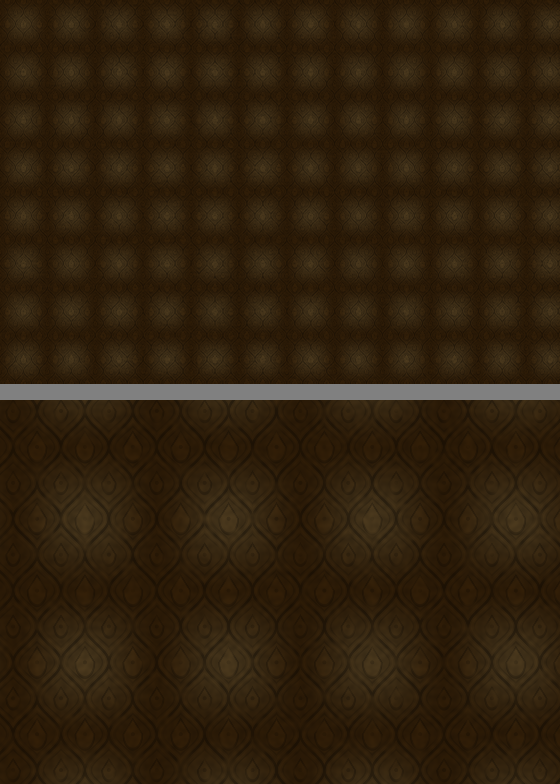
Top: the whole. Bottom: its middle third, enlarged.
Reproduce this pattern procedurally as a Shadertoy shader.

```glsl
#define ROWS 8.02
#define MOTIFS vec2(3.0, 2.0)
#define LINE_WIDTH 0.009
#define LINE_DEPTH 0.27
#define RELIEF 0.12
#define GRAIN 0.17
#define GRAIN_SCALE 21.0
#define LINE_WEAR 0.7
#define SHADE_COLOR vec3(0.161, 0.097, 0.023)
#define GLOW_COLOR vec3(0.246, 0.187, 0.096)

const float TAU = 6.2831853;

vec2 hashGradient(vec2 cell) {
    vec3 h = fract(cell.xyx * vec3(0.1031, 0.1030, 0.0973));
    h += dot(h, h.yzx + 33.33);
    float angle = TAU * fract((h.x + h.y) * h.z);
    return vec2(cos(angle), sin(angle));
}

float gradientNoise(vec2 p) {
    vec2 i = floor(p), f = fract(p);
    vec2 u = f * f * f * (f * (f * 6.0 - 15.0) + 10.0);
    vec2 e = vec2(0.0, 1.0);
    float low = mix(dot(hashGradient(i), f),
                    dot(hashGradient(i + e.yx), f - e.yx), u.x);
    float high = mix(dot(hashGradient(i + e), f - e),
                     dot(hashGradient(i + e.yy), f - e.yy), u.x);
    return mix(low, high, u.y);
}

float fill(float d, float px) {
    return 1.0 - smoothstep(-px, px, d);
}

float stroke(float d, float halfWidth, float px) {
    return fill(abs(d) - halfWidth, px);
}

// Signed distance to the wavy ogee border, in tile units
float ogee(vec2 local) {
    vec2 a = abs(local);
    float f = a.x - 0.25 - 0.25 * cos(TAU * a.y);
    vec2 slope = vec2(1.0, 0.25 * TAU * sin(TAU * a.y)) * MOTIFS;
    return f / length(slope);
}

// Round base with a pointed top
float teardrop(vec2 p, float radius) {
    p.x *= 1.6;
    float body = p.y > 0.0 ? abs(p.x) + p.y : length(p);
    return (body - radius) / 1.5;
}

// x: engraved lines, y: raised areas
vec2 ornament(vec2 tile, float px) {
    vec2 lattice = tile * MOTIFS + vec2(0.0, 0.5);
    vec2 local = fract(lattice) - 0.5;
    float border = ogee(local);
    bool staggered = border > 0.0;
    if (staggered) local = fract(lattice + 0.5) - 0.5;
    border = -abs(border);

    vec2 p = local / MOTIFS;
    float drop = teardrop(p, staggered ? 0.075 : 0.105);
    float engraved = stroke(border, LINE_WIDTH, px);
    engraved = max(engraved, 0.5 * stroke(border + 0.045, LINE_WIDTH * 0.6, px));
    engraved = max(engraved, 0.8 * stroke(drop, LINE_WIDTH * 0.8, px));
    engraved = max(engraved, 0.6 * fill(length(p) - 0.014, px));

    float raised = fill(drop, px) * (staggered ? 0.5 : 1.0);
    raised += 0.6 * stroke(border + 0.024, LINE_WIDTH * 0.6, px);
    return vec2(engraved, raised);
}

// Rounded-square pool of light in each tile
float tileGlow(vec2 tile) {
    vec2 a = abs(fract(tile) - 0.5);
    float r = pow(a.x * a.x * a.x + a.y * a.y * a.y, 1.0 / 3.0);
    return 1.0 - smoothstep(0.0, 0.54, r);
}

void mainImage(out vec4 fragColor, in vec2 fragCoord) {
    float px = ROWS / iResolution.y;
    vec2 tile = vec2(fragCoord.x, fragCoord.y - iResolution.y) * px;
    tile.x += 0.01;

    vec3 color = mix(SHADE_COLOR, GLOW_COLOR, tileGlow(tile));
    vec2 relief = ornament(tile, 0.5 * px);

    // Lines fade in short worn gaps
    float wear = smoothstep(-0.1, 0.4, gradientNoise(tile * 9.0 + 40.0));
    color *= 1.0 - LINE_DEPTH * relief.x * (1.0 - LINE_WEAR * wear);
    color *= 1.0 + RELIEF * relief.y;

    // Fine woven grain
    color *= 1.0 + GRAIN * gradientNoise(tile * GRAIN_SCALE);
    color *= 1.0 + 0.03 * gradientNoise(tile * 0.7);
    fragColor = vec4(color, 1.0);
}
```
